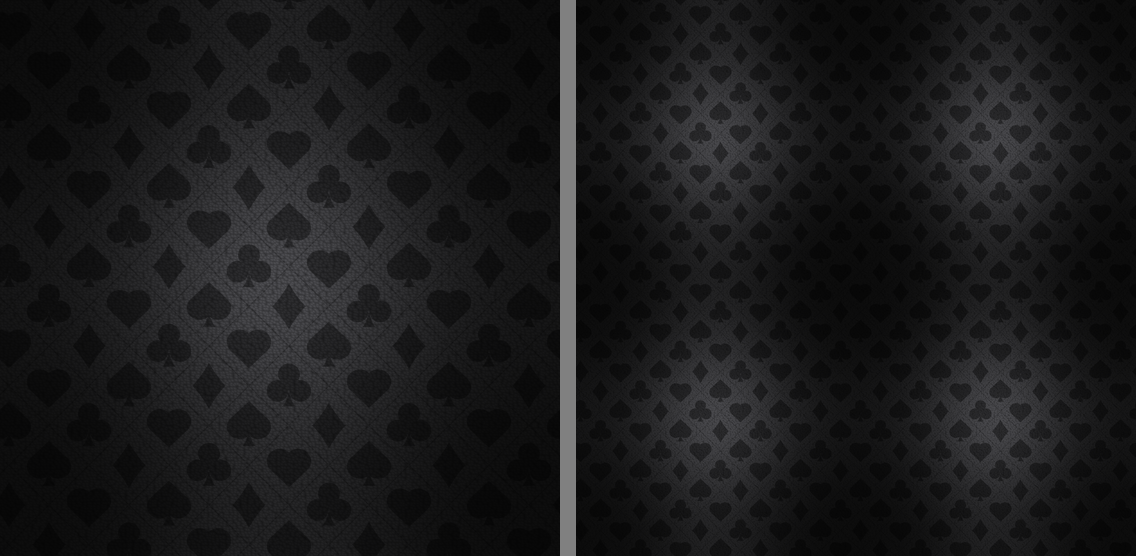
Left, the tile; right, the same tile 2 across and 2 down.
Give the GLSL for this pattern, as a Shadertoy shader.

```glsl
// Dark woven cloth with card suits in a quilted diagonal lattice, lit from the middle.
const float REPEATS = 7.0;                  // suits per row and per column
const vec2 ORIGIN = vec2(0.516, 0.449);     // centre of the first suit
const float SUIT_SCALE = 3.6;               // cell width over half a suit width
const float SUIT_SHADE = 0.60;              // cloth brightness inside a suit
const float SEAM_HALF_WIDTH = 0.007;        // in cells
const float SEAM_DEPTH = 0.30;
const float STITCHES = 14.0;                // dashes per cell along a seam
const vec2 THREADS = vec2(156.0, 204.0);    // weave bumps across and up
const float WEAVE_DEPTH = 0.55;
const vec2 GLOW_SHAPE = vec2(1.18, 0.95);
const vec3 GLOW_COLOR = vec3(0.262, 0.262, 0.275);
const vec3 EDGE_COLOR = vec3(0.042);
const float TAU = 6.2831853;

vec2 hash2(vec2 p) {
    vec3 q = fract(p.xyx * vec3(0.1031, 0.1030, 0.0973));
    q += dot(q, q.yzx + 33.33);
    return fract((q.xx + q.yz) * q.zy);
}

// Heart with its point at the origin, about 1.2 wide and 1.1 tall
float heartBody(vec2 p) {
    p.x = abs(p.x);
    if (p.x + p.y > 1.0) return length(p - vec2(0.25, 0.75)) - 0.35355;
    vec2 notch = p - vec2(0.0, 1.0);
    vec2 side = p - 0.5 * max(p.x + p.y, 0.0);
    return sqrt(min(dot(notch, notch), dot(side, side))) * sign(p.x - p.y);
}

float heart(vec2 p) {
    return heartBody((p + vec2(0.0, 1.0)) / vec2(1.65, 1.58)) * 1.6;
}

// Flared foot shared by club and spade
float stem(vec2 p) {
    float t = clamp((-0.3 - p.y) / 0.63, 0.0, 1.0);
    float flare = (abs(p.x) - mix(0.05, 0.28, t * t)) * 0.8;
    return max(flare, abs(p.y + 0.615) - 0.315);
}

float club(vec2 p) {
    vec2 m = vec2(abs(p.x), p.y);
    float lobes = min(length(p - vec2(0.0, 0.52)), length(m - vec2(0.51, -0.23))) - 0.49;
    float core = length(p) - 0.2;
    return min(min(lobes, core), stem(p));
}

float spade(vec2 p) {
    float body = heartBody(vec2(p.x, 1.1 - p.y) / vec2(1.65, 1.55)) * 1.6;
    return min(body, stem(p));
}

// Diamond with slightly hollow sides
float diamond(vec2 p) {
    vec2 q = pow(abs(p) / vec2(0.75, 1.05), vec2(0.9));
    return (q.x + q.y - 1.0) * 0.65;
}

float suitDistance(vec2 p, float suit) {
    if (suit < 0.5) return club(p);
    if (suit < 1.5) return heart(p);
    if (suit < 2.5) return spade(p);
    return diamond(p);
}

// Two interleaved grids; the suit order shifts along rows and columns
float suitLattice(vec2 g) {
    float d = 10.0;
    for (int k = 0; k < 2; k++) {
        vec2 q = g - 0.5 * float(k);
        vec2 cell = floor(q + 0.5);
        vec2 id = mod(cell + 3.0, REPEATS) - 3.0;
        float suit = mod(3.0 + id.x - id.y + 2.0 * float(k), 4.0);
        d = min(d, suitDistance((q - cell) * SUIT_SCALE, suit));
    }
    return d;
}

// Dashed diagonal seams midway between suits
float seams(vec2 g, float pixel) {
    vec2 diag = vec2(g.x + g.y, g.x - g.y);
    vec2 d = abs(fract(diag) - 0.5) * 0.7071;
    vec2 line = 1.0 - smoothstep(SEAM_HALF_WIDTH - pixel, SEAM_HALF_WIDTH + pixel, d);
    vec2 dash = 0.75 + 0.25 * sin(TAU * STITCHES * diag.yx);
    line *= dash;
    return max(line.x, line.y);
}

// Wrapped cellular noise with slanted, offset bumps
float weave(vec2 uv) {
    vec2 p = uv * THREADS;
    vec2 base = floor(p);
    float nearest = 4.0;
    for (int y = -1; y <= 1; y++) {
        for (int x = -1; x <= 1; x++) {
            vec2 cell = base + vec2(x, y);
            vec2 jitter = hash2(mod(cell, THREADS)) * vec2(0.8, 0.6) + 0.15;
            vec2 d = cell + jitter - p;
            d.y += 0.35 * d.x;
            nearest = min(nearest, dot(d, d));
        }
    }
    return 0.42 - sqrt(nearest);
}

void mainImage(out vec4 fragColor, in vec2 fragCoord) {
    vec2 uv = fragCoord / iResolution.xy;
    vec2 g = (uv - ORIGIN) * REPEATS;
    float pixel = REPEATS / min(iResolution.x, iResolution.y);

    // Periodic glow that flattens out at the borders
    float radius = length(sin(0.5 * TAU * (uv - 0.5)) * GLOW_SHAPE);
    vec3 color = mix(GLOW_COLOR, EDGE_COLOR, smoothstep(0.0, 1.6, radius));

    // Suits, seams and cloth
    float edge = 0.75 * pixel * SUIT_SCALE;
    float inside = 1.0 - smoothstep(-edge, edge, suitLattice(g));
    color *= mix(1.0, SUIT_SHADE, inside);
    color *= 1.0 - SEAM_DEPTH * seams(g, 0.7 * pixel);
    color *= 1.0 + WEAVE_DEPTH * weave(uv);
    fragColor = vec4(color, 1.0);
}
```
